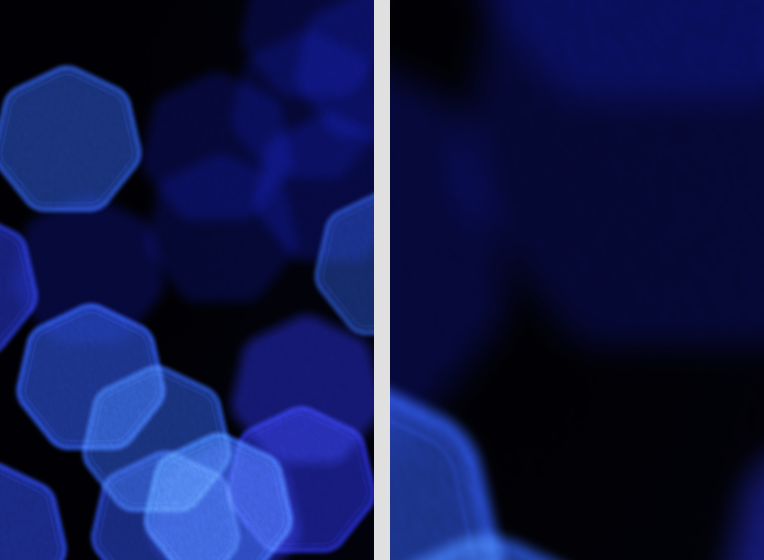
Left: the whole. Right: its middle third, enlarged.
Reproduce this background procedurally as a WebGL 1 fragment shader.

```glsl
precision highp float;

uniform vec2 u_resolution;

#define PI 3.14159265
#define BLADES 7.0
#define APOTHEM 0.19
#define ROUNDING 0.07
#define SHARP_EDGE 0.010
#define SOFT_EDGE 0.028
#define GRAIN 0.07
#define BLACK vec3(0.005, 0.005, 0.020)
#define NAVY vec3(0.018, 0.028, 0.200)
#define VIOLET vec3(0.080, 0.095, 0.450)
#define BLUE vec3(0.100, 0.205, 0.500)

vec2 randomGradient(vec2 cell) {
    vec2 k = vec2(dot(cell, vec2(127.1, 311.7)), dot(cell, vec2(269.5, 183.3)));
    return 2.0 * fract(sin(k) * 43758.5) - 1.0;
}

float gradientNoise(vec2 p) {
    vec2 cell = floor(p);
    vec2 f = fract(p);
    vec2 u = f * f * f * (f * (f * 6.0 - 15.0) + 10.0);
    vec2 e = vec2(0.0, 1.0);
    float low = mix(dot(randomGradient(cell), f),
                    dot(randomGradient(cell + e.yx), f - e.yx), u.x);
    float high = mix(dot(randomGradient(cell + e.xy), f - e.xy),
                     dot(randomGradient(cell + e.yy), f - e.yy), u.x);
    return mix(low, high, u.y);
}

// Signed distance to a rounded polygon with one corner pointing up
float apertureDistance(vec2 p) {
    float sector = 2.0 * PI / BLADES;
    float angle = mod(atan(p.x, p.y), sector) - 0.5 * sector;
    vec2 q = length(p) * vec2(cos(angle), abs(sin(angle)));
    float apothem = APOTHEM - ROUNDING;
    float halfSide = apothem * tan(0.5 * sector);
    vec2 toSide = vec2(q.x - apothem, max(q.y - halfSide, 0.0));
    return length(toSide) * sign(toSide.x) - ROUNDING;
}

float bell(float x, float width) {
    return exp(-x * x / (width * width));
}

vec3 screenBlend(vec3 base, vec3 light) {
    return 1.0 - (1.0 - base) * (1.0 - clamp(light, 0.0, 1.0));
}

// Light of one disc; rim sets the strength of its bright outline
vec3 discLight(vec2 p, vec3 tint, float edge, float rim) {
    float d = apertureDistance(p);
    float body = smoothstep(edge, -edge, d);
    float outline = 0.38 * bell(d + 0.008, 0.009) + 0.16 * bell(d + 0.025, 0.003);
    return tint * (body + rim * outline);
}

void main() {
    vec2 p = gl_FragCoord.xy / u_resolution.x;
    float haze = smoothstep(0.3, 1.1, p.x + 0.25 * gradientNoise(p * 3.0));
    vec3 color = BLACK + NAVY * 0.12 * haze;

    // Dim, blurred discs fanning out from the upper right
    for (int i = 0; i < 7; i++) {
        float n = float(i);
        float spread = fract(0.7 - 0.618 * n);
        vec2 center = vec2(1.02 - (0.25 + 0.09 * n) * spread, 1.43 - 0.11 * n);
        vec3 tint = NAVY * (0.85 + 0.35 * fract(0.382 * n + 0.3));
        color = screenBlend(color, discLight(p - center, tint, SOFT_EDGE, 0.0));
    }

    // Diagonal row turning from blue to violet
    for (int i = 0; i < 3; i++) {
        float n = float(i);
        float blur = min(n, 1.0);
        vec2 center = vec2(1.04 - 0.22 * n, 0.79 - 0.34 * n);
        vec3 tint = mix(BLUE * 0.8, VIOLET * 0.95, blur);
        float edge = mix(SHARP_EDGE, SOFT_EDGE, blur);
        color = screenBlend(color, discLight(p - center, tint, edge, 1.0 - blur));
    }

    // Crisp discs sweeping down the left side and crowding at the bottom
    for (int i = 0; i < 8; i++) {
        float n = float(i);
        float phase = fract(0.382 * n);
        float zigzag = 0.08 * cos(PI * n);
        vec2 center = vec2(0.36 + 0.38 * cos(0.92 * (n - 4.3)) + zigzag,
                           1.12 * exp(-0.42 * n));
        vec3 tint = mix(BLUE, VIOLET, pow(sin(PI * phase), 4.0));
        tint *= 0.95 + 0.2 * phase;
        color = screenBlend(color, discLight(p - center, tint, SHARP_EDGE, 1.0));
    }

    // Fine slanted texture inside the light
    float grain = gradientNoise(vec2(p.x * 90.0 + p.y * 25.0, p.y * 55.0))
                + 0.6 * gradientNoise(p * 170.0);
    color *= 1.0 + GRAIN * grain;
    gl_FragColor = vec4(color, 1.0);
}
```
